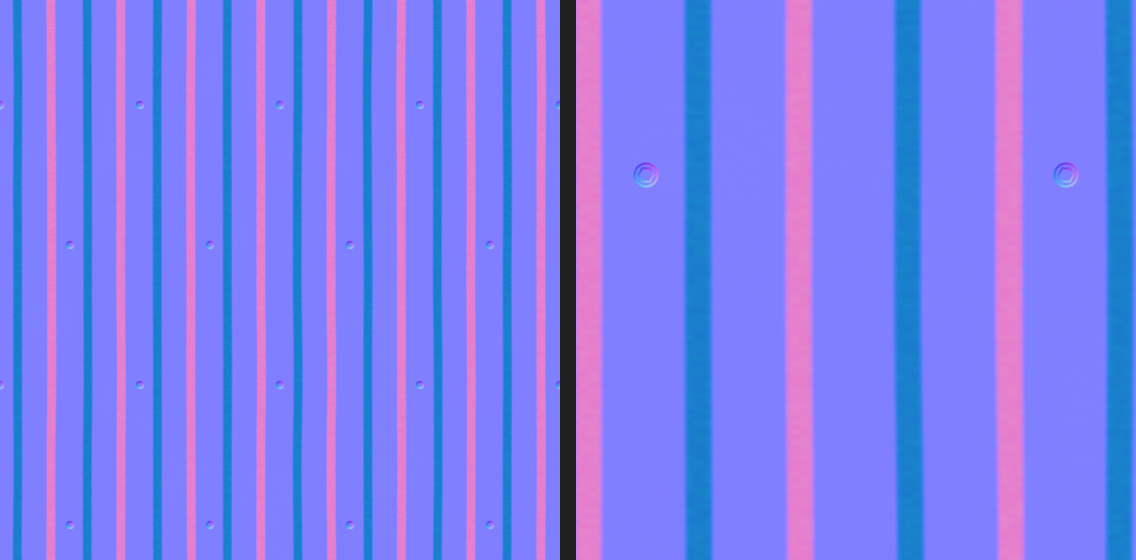
Left: the whole. Right: its middle third, enlarged.
Give the GLSL for this texture map, as a Shadertoy shader.

```glsl
// Tangent-space normal map of corrugated sheet metal with staggered screws.

const float RIBS = 8.0;            // ribs across the tile
const float SCREW_CELLS = 4.0;     // screw columns and rows per tile
const float FLANK_SLOPE = 1.333;   // steepness of the rib sides
const float RISE_CENTER = 0.252;   // left flank, in rib widths
const float FALL_CENTER = 0.732;   // right flank, in rib widths
const float FLANK_HALF = 0.058;
const float FLANK_BLUR = 0.021;

float hash(vec2 p, float seed) {
    return fract(sin(dot(p, vec2(127.1, 311.7)) + seed * 74.7) * 43758.5453);
}

// Value noise in -1..1 that wraps after a whole number of cells.
float wrapNoise(vec2 uv, vec2 cells, float seed) {
    vec2 p = uv * cells;
    vec2 i = floor(p);
    vec2 f = fract(p);
    f = f * f * (3.0 - 2.0 * f);
    vec2 a = mod(i, cells);
    vec2 b = mod(i + 1.0, cells);
    float low = mix(hash(a, seed), hash(vec2(b.x, a.y), seed), f.x);
    float high = mix(hash(vec2(a.x, b.y), seed), hash(b, seed), f.x);
    return mix(low, high, f.y) * 2.0 - 1.0;
}

// Soft band around a center, with distance wrapped over one rib.
float flank(float x, float center, float halfWidth, float blur) {
    float d = abs(fract(x - center + 0.5) - 0.5);
    return 1.0 - smoothstep(halfWidth - blur, halfWidth + blur, d);
}

float ribSlope(float x) {
    float rise = flank(x, RISE_CENTER, FLANK_HALF, FLANK_BLUR);
    float fall = flank(x, FALL_CENTER, FLANK_HALF, FLANK_BLUR);
    return FLANK_SLOPE * (fall - rise);
}

float ring(float d, float width) {
    return 1.0 - smoothstep(0.0, width, abs(d));
}

float hexRadius(vec2 p) {
    p = abs(p);
    return max(p.y, dot(p, vec2(0.866, 0.5)));
}

// Slope of a washer rim and a hex head; odd rows shift by half a cell.
vec2 screwSlope(vec2 uv, float pixel) {
    vec2 grid = uv * SCREW_CELLS;
    grid.x += 0.5 * mod(floor(grid.y), 2.0);
    vec2 p = (fract(grid) - vec2(0.5, 0.25)) / SCREW_CELLS;
    float r = length(p);
    vec2 outward = vec2(p.x, -p.y) / max(r, 0.0001);
    float width = max(0.0013, pixel);
    float rim = ring(r - 0.0068, width);
    float head = ring(hexRadius(p) - 0.0040, width);
    return outward * (0.65 * rim + 0.55 * head);
}

void mainImage(out vec4 fragColor, in vec2 fragCoord) {
    vec2 uv = fragCoord / iResolution.xy;
    float pixel = 1.0 / iResolution.x;

    // Ribs, bent slightly by shallow dents
    float bend = 0.0011 * wrapNoise(uv, vec2(9.0, 6.0), 1.0);
    vec2 slope = vec2(ribSlope((uv.x + bend) * RIBS), 0.0);

    // Fine grain, stronger on the flanks, over a faint large-scale ripple
    vec2 grainCells = vec2(192.0, 320.0);
    vec2 grain = vec2(wrapNoise(uv, grainCells, 2.0), wrapNoise(uv, grainCells, 3.0));
    vec2 ripple = vec2(wrapNoise(uv, vec2(10.0, 7.0), 4.0), wrapNoise(uv, vec2(10.0, 7.0), 5.0));
    slope += grain * (0.006 + 0.045 * abs(slope.x)) + 0.008 * ripple;

    slope += screwSlope(uv, pixel);

    vec3 normal = normalize(vec3(slope, 1.0));
    fragColor = vec4(normal * 0.5 + 0.5, 1.0);
}
```
